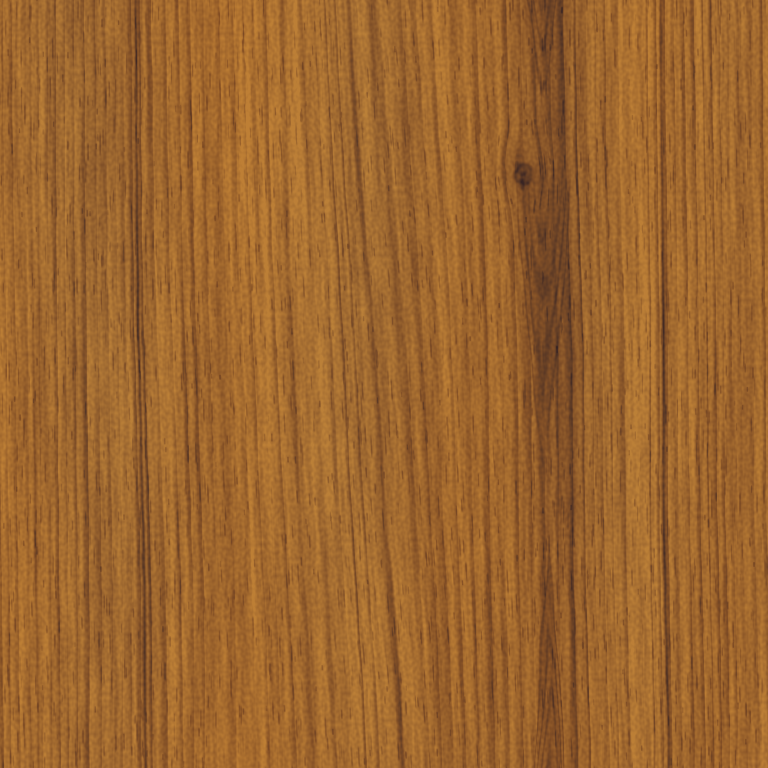
Write a three.js fragment shader that draws this texture.

```glsl
// Straight-grained brown timber with narrow growth rings, dark veins, flames and a knot.
// A leaning, noise-warped grain coordinate drives rings, fibres and pores;
// all parts add to one tone value, which a three-stop colour ramp turns to wood.
varying vec2 vUv;

const vec3 DARK_WOOD = vec3(0.34, 0.21, 0.14);
const vec3 MID_WOOD = vec3(0.51, 0.31, 0.148);
const vec3 LIGHT_WOOD = vec3(0.68, 0.45, 0.195);
const float BASE_TONE = 0.93;
const float RING_DENSITY = 62.0;
const float RING_DEPTH = 0.48;
const float FIBRE_DEPTH = 0.30;
const float GRAIN_DEPTH = 0.24;
const float PORE_DEPTH = 0.32;
const float FLAME_DEPTH = 0.42;
const float VEIN_DEPTH = 0.75;
const vec2 PORE_CELLS = vec2(80.0, 20.0);
const vec2 KNOT = vec2(0.682, 0.773);
const float HEART_X = 0.722;

float hash(vec2 p) {
  vec3 q = fract(vec3(p.xyx) * 0.1031);
  q += dot(q, q.yzx + 33.33);
  return fract((q.x + q.y) * q.z);
}

float cornerSlope(vec2 cell, vec2 offset) {
  float angle = 6.2832 * hash(cell);
  return dot(vec2(cos(angle), sin(angle)), offset);
}

// Gradient noise, roughly -0.7 to 0.7
float noise(vec2 p) {
  vec2 i = floor(p), f = fract(p);
  vec2 u = f * f * f * (f * (f * 6.0 - 15.0) + 10.0);
  vec2 e = vec2(1.0, 0.0);
  float low = mix(cornerSlope(i, f), cornerSlope(i + e.xy, f - e.xy), u.x);
  float high = mix(cornerSlope(i + e.yx, f - e.yx), cornerSlope(i + e.xx, f - e.xx), u.x);
  return mix(low, high, u.y);
}

float bell(float x, float width) {
  return exp(-x * x / (width * width));
}

// Position across the grain: leaning mid-board, waving, parted by the knot
float grainPosition(vec2 p) {
  vec2 d = p - KNOT;
  float parting = 0.65 * bell(length(d * vec2(1.0, 0.6)), 0.026);
  float lean = 0.012 + 0.05 * bell(p.x - 0.5, 0.17);
  float wave = 0.006 * noise(vec2(p.x * 4.0, p.y * 2.2)) + 0.0012 * noise(p * vec2(25.0, 14.0));
  return p.x - d.x * parting + lean * (p.y - 0.5) + wave;
}

// Growth rings: slow darkening, then a sharp edge; closer near the sides
float rings(float g, float y) {
  float r = RING_DENSITY * g + 2.9 * sin(6.2832 * g) + 1.5 * noise(vec2(g * 14.0, y * 0.4));
  float id = floor(r), f = fract(r);
  float strength = mix(0.2, 1.0, hash(vec2(id, 5.0))) + 0.5 * noise(vec2(id * 7.31, y * 3.0));
  float onset = mix(0.25, 0.65, hash(vec2(id, 9.0)));
  return strength * smoothstep(onset, 0.88, f) * (1.0 - smoothstep(0.88, 1.0, f));
}

// Short open pores, one per cell in staggered columns
float pores(float g, float y) {
  float sum = 0.0;
  for (int k = 0; k < 3; k++) {
    float layer = float(k);
    vec2 q = vec2(g + 0.37 * layer + 1.0, y + 1.0) * PORE_CELLS;
    q.y += 9.0 * hash(vec2(floor(q.x), layer + 20.0));
    vec2 cell = floor(q) + 71.0 * layer;
    vec2 centre = vec2(mix(0.2, 0.8, hash(cell)), mix(0.4, 0.6, hash(cell + 3.7)));
    vec2 d = abs(fract(q) - centre);
    float reach = mix(0.08, 0.36, hash(cell + 8.1));
    float mark = (1.0 - smoothstep(0.03, 0.13, d.x)) * (1.0 - smoothstep(reach * 0.5, reach, d.y));
    sum += mark * smoothstep(0.4, 0.9, hash(cell + 15.3));
  }
  return min(sum, 1.0);
}

// Nested pointed arches; returns darkness and cover. Negative span opens downward.
vec2 flame(vec2 p, vec2 tip, float span, float halfWidth) {
  float s = (p.y - tip.y) / span;
  float dx = abs(p.x - tip.x + 0.006 * noise(p * vec2(30.0, 9.0))) / halfWidth;
  float phase = s - mix(dx, dx * dx, 0.6);
  float cover = smoothstep(-0.02, 0.08, phase) * (1.0 - smoothstep(0.65, 1.0, s));
  float band = 0.5 + 0.5 * sin(phase * 30.0 + 4.0 * noise(p * vec2(60.0, 5.0)));
  return cover * vec2(mix(0.35, 1.0, band * band), 1.0);
}

float vein(float g, float x) {
  return bell(g - x, 0.0019) + 0.2 * bell(g - x, 0.009);
}

void main() {
  vec2 p = vUv;
  float g = grainPosition(p);

  // Heartwood flames and the shaded strip beside them
  vec2 flames = flame(p, vec2(0.705, 0.865), 0.27, 0.034);
  flames = max(flames, flame(p, vec2(0.708, 0.385), 0.44, 0.042));
  flames = max(flames, flame(p, vec2(0.715, 0.295), -0.42, 0.026));
  float heart = bell(p.x - HEART_X, 0.028) * mix(0.10, 0.27, smoothstep(0.25, 0.8, p.y));
  heart += 0.09 * bell(p.x - HEART_X, 0.075);

  // Broad stripes, rings, fibres and fine surface grain
  float tone = BASE_TONE + 0.20 * noise(vec2(g * 8.0, p.y * 0.6)) + 0.18 * noise(vec2(g * 31.0, p.y));
  tone -= RING_DEPTH * rings(g, p.y) * (1.0 - 0.8 * flames.y);
  tone += FIBRE_DEPTH * (noise(vec2(g * 120.0, p.y * 3.0)) + 0.7 * noise(vec2(g * 210.0, p.y * 16.0)));
  tone += GRAIN_DEPTH * noise(p * vec2(230.0, 170.0));
  tone -= PORE_DEPTH * pores(g, p.y) + FLAME_DEPTH * flames.x + heart;

  // Gum veins and knot
  float veins = vein(g, 0.182) + vein(g, 0.864) + 0.4 * vein(g, 0.045);
  tone -= VEIN_DEPTH * veins * (0.85 + 0.5 * noise(vec2(g * 9.0, p.y * 6.0)));
  float r = length((p - KNOT) * vec2(1.0, 0.85)) + 0.003 * noise(p * 90.0);
  tone -= 0.4 * bell(r - 0.010, 0.003) + 0.55 * bell(r, 0.005) + 0.12 * bell(r, 0.03);

  vec3 wood = mix(DARK_WOOD, MID_WOOD, clamp(2.0 * tone, -0.7, 1.0));
  wood = mix(wood, LIGHT_WOOD, clamp(2.0 * tone - 1.0, 0.0, 1.35));
  wood += vec3(0.02, -0.005, -0.02) * noise(vec2(g * 5.0 + 40.0, p.y));
  gl_FragColor = vec4(wood, 1.0);
}
```
